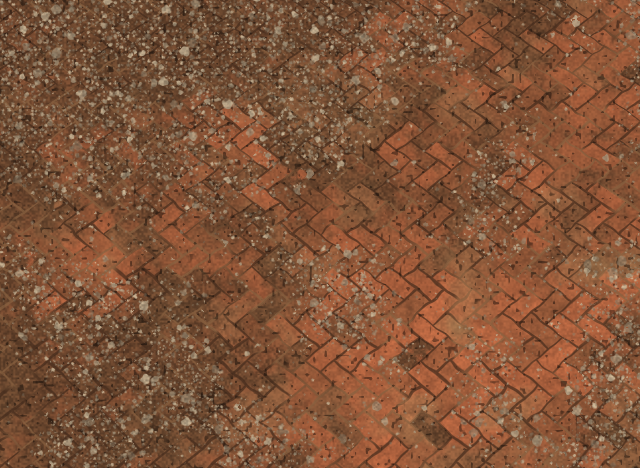
A Shadertoy shader for this texture:

```glsl
// Weathered herringbone brick paving, seen at a slight tilt.
// A 2:1 brick lattice is turned 45 degrees and foreshortened, then coloured
// by layered value noise for soil and stains, with scattered lichen discs.

const vec3 CLAY_RED   = vec3(0.69, 0.385, 0.245);
const vec3 CLAY_BROWN = vec3(0.58, 0.345, 0.22);
const vec3 OCHRE      = vec3(0.62, 0.44, 0.29);
const vec3 SOIL       = vec3(0.36, 0.245, 0.16);
const vec3 CREVICE    = vec3(0.27, 0.17, 0.11);
const vec3 LICHEN     = vec3(0.71, 0.64, 0.53);
const float BRICK_WIDTH = 0.041;   // fraction of canvas height
const float TILT = 0.8;            // vertical foreshortening
const float PERSPECTIVE = 0.22;    // shrinkage towards the top

float hash(vec2 p) {
    vec3 q = fract(p.xyx * 0.1031);
    q += dot(q, q.yzx + 33.33);
    return fract((q.x + q.y) * q.z);
}

float noise(vec2 p) {
    vec2 i = floor(p), f = fract(p);
    f = f * f * (3.0 - 2.0 * f);
    return mix(mix(hash(i), hash(i + vec2(1, 0)), f.x),
               mix(hash(i + vec2(0, 1)), hash(i + vec2(1, 1)), f.x), f.y);
}

float fbm(vec2 p) {
    float sum = 0.0, amp = 0.5;
    for (int i = 0; i < 5; i++) {
        sum += amp * noise(p);
        p = mat2(1.6, 1.2, -1.2, 1.6) * p + 7.3;
        amp *= 0.5;
    }
    return sum / 0.97;
}

// Canvas position to brick lattice, one unit per brick width.
vec2 groundPlane(vec2 uv, float aspect) {
    vec2 p = uv - vec2(0.5 * aspect, 0.5);
    p /= 1.0 - PERSPECTIVE * p.y;
    p.y /= TILT;
    return vec2(p.x - p.y, p.x + p.y) * 0.7071 / BRICK_WIDTH;
}

// Herringbone of 2x1 bricks: xy = brick id, z = distance to its edge.
vec3 herringbone(vec2 p) {
    vec2 cell = floor(p);
    float k = mod(cell.x - cell.y, 4.0);
    bool lying = k < 1.5;
    vec2 origin = lying ? cell - vec2(k, 0.0) : cell - vec2(0.0, 3.0 - k);
    vec2 size = lying ? vec2(2, 1) : vec2(1, 2);
    vec2 edge = 0.5 * size - abs(p - origin - 0.5 * size);
    return vec3(origin * 2.0 + size, min(edge.x, edge.y));
}

// Random discs on a jittered grid: x = coverage, y = tone of the disc.
vec2 lichenDiscs(vec2 uv, float cells, float density, float pixel) {
    vec2 p = uv * cells;
    p += 0.3 * (vec2(noise(p * 3.0), noise(p * 3.0 + 41.0)) - 0.5);
    float blur = max(pixel * cells, 0.06);
    vec2 result = vec2(0.0);
    for (int y = -1; y <= 1; y++)
    for (int x = -1; x <= 1; x++) {
        vec2 id = floor(p) + vec2(x, y);
        if (hash(id + cells) > density) continue;
        vec2 centre = id + 0.15 + 0.7 * vec2(hash(id + 17.0), hash(id + 59.0));
        float h = hash(id + 83.0);
        float d = length(p - centre) - mix(0.14, 0.46, h * h);
        float cover = 1.0 - smoothstep(-blur, blur, d);
        if (cover > result.x) result = vec2(cover, hash(id + 131.0));
    }
    return result;
}

void mainImage(out vec4 fragColor, in vec2 fragCoord) {
    float pixel = 1.0 / iResolution.y;
    float aspect = iResolution.x * pixel;
    vec2 uv = fragCoord * pixel;
    float across = uv.x / aspect;
    float grain = noise(uv * 230.0);
    float mottle = fbm(uv * 48.0);

    // Bricks with slightly worn outlines and individual tones
    vec2 ground = groundPlane(uv, aspect);
    vec2 wobble = vec2(noise(ground * 1.7), noise(ground * 1.7 + 31.0)) - 0.5;
    vec3 brick = herringbone(ground + 0.16 * wobble);
    float tone = hash(brick.xy), kind = hash(brick.xy + 71.0);
    vec3 color = mix(CLAY_BROWN, CLAY_RED, smoothstep(0.1, 0.7, tone));
    float stain = smoothstep(0.48, 0.72, fbm(uv * 9.0 + 5.0));
    color = mix(color, OCHRE, 0.6 * stain + 0.4 * step(0.93, kind));
    color *= 0.74 + 0.36 * mottle + 0.16 * grain;

    // Soil gathers to the left and the top, and clings to some bricks
    float bias = 0.24 * (1.0 - smoothstep(0.1, 0.75, across))
               + 0.17 * smoothstep(0.68, 1.0, uv.y);
    float soil = fbm(uv * 4.5 + 19.0) + bias + 0.22 * (kind - 0.5);
    soil = smoothstep(0.43, 0.86, soil + 0.45 * (mottle - 0.5));
    soil = max(soil, step(kind, 0.035) * smoothstep(0.25, 0.5, mottle));
    color = mix(color, SOIL * (0.75 + 0.5 * grain), 0.85 * soil);

    // Thin joints, dark or filled with ochre dust
    float soft = pixel / BRICK_WIDTH;
    float width = 0.025 + 0.05 * noise(ground * 0.9 + 13.0);
    float joint = 1.0 - smoothstep(width - 0.5 * soft, width + soft, brick.z);
    float dust = smoothstep(0.42, 0.68, noise(ground * 0.6 + 90.0));
    color = mix(color, mix(CREVICE, OCHRE * 0.86, dust), 0.72 * joint);

    // Small dark pits
    color *= 1.0 - 0.4 * smoothstep(0.77, 0.93, noise(uv * 125.0 + 3.0));

    // Lichen colonies at three sizes, denser on soiled ground
    float colony = fbm(uv * 5.5 + 47.0) + 0.5 * bias + 0.08 * soil;
    colony = smoothstep(0.48, 0.74, colony);
    for (int i = 0; i < 3; i++) {
        float size = float(i);
        float density = (0.035 + 0.58 * colony) / (1.0 + 0.8 * size);
        vec2 disc = lichenDiscs(uv, 125.0 / exp2(0.75 * size), density, pixel);
        vec3 crust = LICHEN * (0.72 + 0.34 * disc.y) * (0.82 + 0.32 * grain);
        color = mix(color, crust, disc.x * (0.5 + 0.4 * disc.y));
    }
    fragColor = vec4(clamp(color, 0.0, 1.0), 1.0);
}
```
